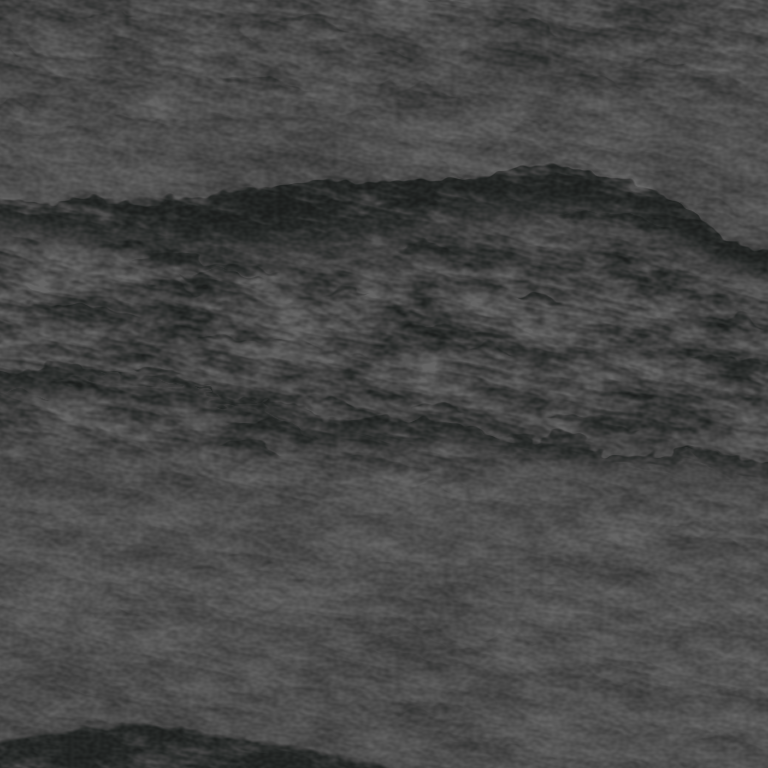
This texture is drawn by a WebGL 2 fragment shader. Its source:

```glsl
#version 300 es
precision highp float;
// Dark grey sea: a long swell with choppy water below it and calmer rippled water around.

uniform vec2 u_resolution;
out vec4 fragColor;

vec2 hash2(vec2 p) {
    vec3 h = fract(p.xyx * vec3(0.1031, 0.1030, 0.0973));
    h += dot(h, h.yzx + 33.33);
    return fract((h.xx + h.yz) * h.zy);
}

float cornerSlope(vec2 cell, vec2 offset) {
    float angle = 6.2832 * hash2(cell).x;
    return dot(vec2(cos(angle), sin(angle)), offset);
}

float gradientNoise(vec2 p) {
    vec2 i = floor(p), f = fract(p);
    vec2 u = f * f * f * (f * (f * 6.0 - 15.0) + 10.0);
    float low = mix(cornerSlope(i, f), cornerSlope(i + vec2(1, 0), f - vec2(1, 0)), u.x);
    float high = mix(cornerSlope(i + vec2(0, 1), f - vec2(0, 1)),
                     cornerSlope(i + vec2(1, 1), f - vec2(1, 1)), u.x);
    return mix(low, high, u.y);
}

// Flat ripples; each octave is pushed by the coarser ones to sharpen the crests.
float ripples(vec2 p) {
    float sum = 0.0, amplitude = 0.4;
    vec2 q = p * vec2(6.5, 25.0) + 40.0;
    for (int i = 0; i < 4; i++) {
        sum += amplitude * gradientNoise(q + vec2(0.4, 1.3) * sum);
        q = mat2(2.1, 0.25, -0.06, 1.9) * q + 17.3;
        amplitude *= 0.9;
    }
    return sum;
}

// Shadow below a crest line: crisp along the top, fading downwards.
float crestShadow(float below, float depth) {
    return smoothstep(-0.001, 0.003, below) * (1.0 - smoothstep(0.3, 1.0, below / max(depth, 0.003)));
}

float bump(float x, float centre, float width) {
    float d = (x - centre) / width;
    return exp(-d * d);
}

// Small wave faces scattered over the water, tilted down to the right.
float scatteredFaces(vec2 p, float wobble) {
    float shadow = 0.0;
    for (int i = 0; i < 90; i++) {
        float id = float(i);
        vec2 place = hash2(vec2(id + 3.0, 7.0));
        vec2 size = hash2(vec2(id + 11.0, 29.0));
        vec2 centre = vec2(place.x, (id + place.y) / 90.0);
        float x = (p.x - centre.x) / mix(0.03, 0.11, size.x * size.x);
        float top = centre.y + 0.011 * exp(-3.0 * x * x) - 0.12 * (p.x - centre.x) + wobble;
        float taper = max(1.0 - x * x, 0.0);
        float face = crestShadow(top - p.y, mix(0.01, 0.036, size.x * size.y) * taper);
        shadow = max(shadow, face * smoothstep(0.0, 0.5, taper) * mix(0.5, 1.0, size.y));
    }
    return shadow;
}

void main() {
    vec2 p = gl_FragCoord.xy / u_resolution;
    float broad = gradientNoise(p * vec2(3.0, 7.0) + 5.0);
    float wobble = 0.014 * gradientNoise(p * vec2(13.0, 16.0) + 9.0)
                 + 0.009 * gradientNoise(p * vec2(35.0, 50.0))
                 + 0.005 * gradientNoise(p * vec2(70.0, 110.0));
    float ripple = ripples(p + vec2(0.0, 0.1 * p.x));

    // Crest of the long swell and the choppy zone under it
    float swellTop = 0.738 + 0.048 * bump(p.x, 0.72, 0.2) + 0.024 * bump(p.x, 0.4, 0.13)
                   - 0.07 * smoothstep(0.78, 1.0, p.x) + wobble;
    float below = swellTop - p.y;
    float chop = smoothstep(-0.015, 0.02, below) * smoothstep(0.34, 0.47, p.y + 0.1 * broad);
    float farChop = smoothstep(0.8, 1.0, p.y + 0.08 * broad);

    // Open water
    float tone = 0.31 - 0.042 * chop - 0.03 * farChop + 0.04 * broad;
    tone += ripple * (0.15 + 0.17 * chop + 0.09 * farChop);

    // Dark wave faces: scattered, main swell, second ridge and nearest wave
    float shadow = scatteredFaces(p, wobble) * mix(0.2, 0.75, max(chop, 0.7 * farChop));
    float swellDepth = 0.05 + 0.085 * bump(p.x, 0.38, 0.2) + 0.05 * bump(p.x, 0.76, 0.12);
    shadow = max(shadow, 0.85 * crestShadow(below, swellDepth + 0.07 * ripple));
    float ridge = 0.51 - 0.11 * p.x + 0.025 * bump(p.x, 0.15, 0.15) + 1.5 * wobble - p.y;
    shadow = max(shadow, 0.65 * crestShadow(ridge, 0.045 + 0.08 * broad + 0.08 * ripple));
    float nearTop = 0.012 + 0.044 * bump(p.x, 0.16, 0.2) - 0.05 * smoothstep(0.4, 0.7, p.x);
    shadow = max(shadow, 0.85 * smoothstep(-0.002, 0.006, nearTop + 0.6 * wobble - p.y));
    shadow *= clamp(0.92 - 1.2 * ripple, 0.4, 1.0);
    tone = mix(tone, 0.12, shadow);

    // Pale glint on the highest crest and fine film-like grain
    tone += 0.09 * bump(p.x, 0.82, 0.035) * bump(below, 0.008, 0.014) * (0.6 + 2.0 * ripple);
    tone += 0.05 * gradientNoise(p * vec2(130.0, 190.0));
    tone = clamp(tone, 0.115, 0.4);

    vec3 tint = mix(vec3(0.95, 1.03, 1.0), vec3(1.0), smoothstep(0.14, 0.26, tone));
    fragColor = vec4(tone * tint, 1.0);
}
```
